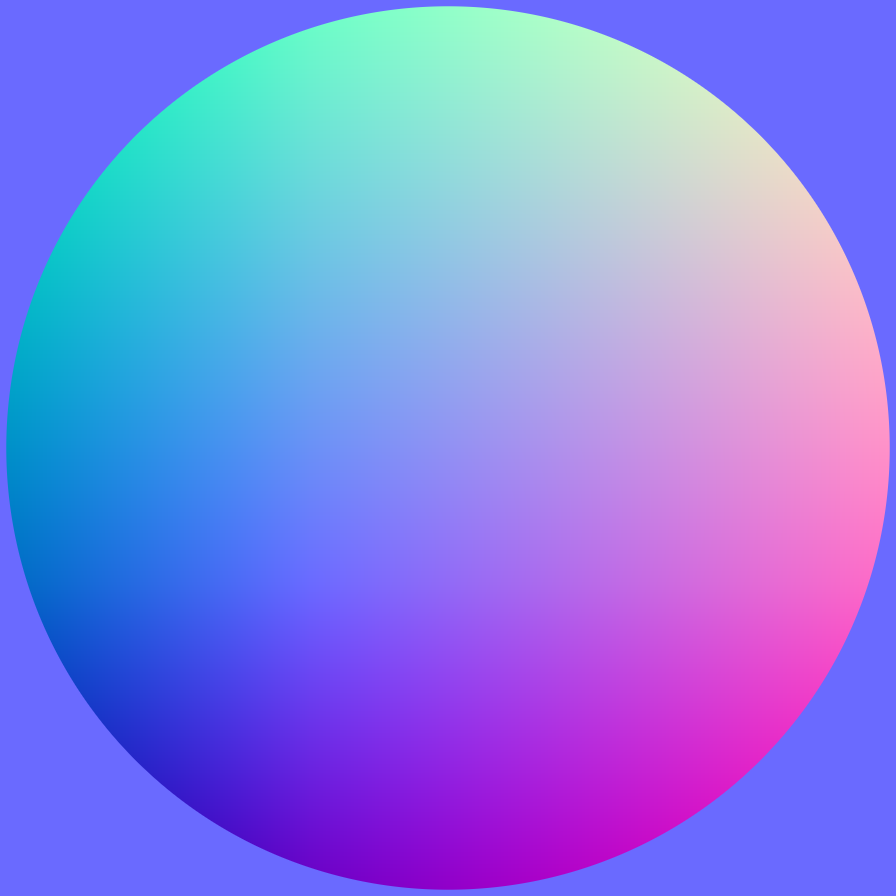
This texture map is drawn by a WebGL 2 fragment shader. Its source:

```glsl
#version 300 es
precision highp float;
// Normal-map style disc: red follows x, green follows y, blue fades to the rim.

uniform vec2 u_resolution;
out vec4 fragColor;

const float RADIUS = 0.493;                  // disc radius, in canvas units
const vec2 FOCUS = vec2(-0.312, -0.308);     // neutral point, in disc radii
const float NEUTRAL = 0.415;                 // red and green at the focus
const float LOW_POWER = 1.2;                 // curve from the dark rim to the focus
const float HIGH_POWER = 1.12;               // curve from the focus to the bright rim
const float BLUE_LOSS = 0.215;               // blue removed at the rim
const float BLUE_POWER = 1.3;

// Two-part ramp over [-1, 1] that passes through NEUTRAL at the knee.
float slopeChannel(float x, float knee) {
    float low = clamp((x + 1.0) / (knee + 1.0), 0.0, 1.0);
    float high = clamp((x - knee) / (1.0 - knee), 0.0, 1.0);
    return NEUTRAL * pow(low, LOW_POWER)
         + (1.0 - NEUTRAL) * (1.0 - pow(1.0 - high, HIGH_POWER));
}

// Focal gradient: 0 at the focus, 1 on the unit circle.
float focalDistance(vec2 p) {
    vec2 offset = p - FOCUS;
    float travelled = length(offset);
    vec2 dir = offset / max(travelled, 1e-5);
    float along = dot(FOCUS, dir);
    float toRim = -along + sqrt(along * along + 1.0 - dot(FOCUS, FOCUS));
    return clamp(travelled / toRim, 0.0, 1.0);
}

void main() {
    float unit = min(u_resolution.x, u_resolution.y);
    vec2 p = (gl_FragCoord.xy - 0.5 * u_resolution) / (unit * RADIUS);

    // Disc colour from direction and distance to the focus
    vec3 disc = vec3(slopeChannel(p.x, FOCUS.x),
                     slopeChannel(p.y, FOCUS.y),
                     1.0 - BLUE_LOSS * pow(focalDistance(p), BLUE_POWER));

    // Smooth rim over the flat backdrop
    vec3 backdrop = vec3(NEUTRAL, NEUTRAL, 1.0);
    float pixel = 1.0 / (unit * RADIUS);
    float coverage = clamp(0.5 + (1.0 - length(p)) / pixel, 0.0, 1.0);
    fragColor = vec4(mix(backdrop, disc, coverage), 1.0);
}
```
